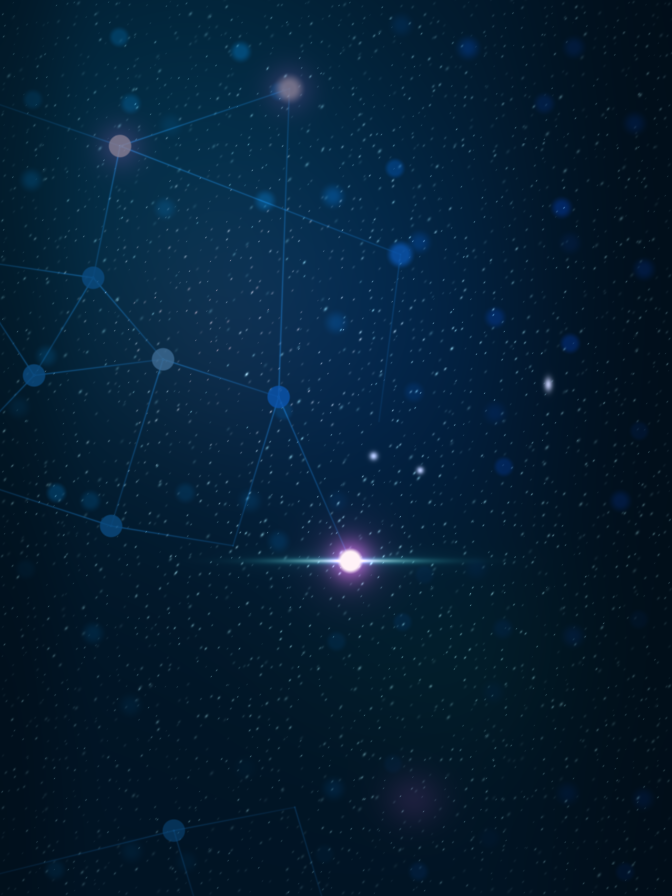
Give the GLSL for this background, as a WebGL 2 fragment shader.

```glsl
#version 300 es
precision highp float;
uniform vec2 u_resolution;
out vec4 fragColor;

#define STAR_CELLS 88.0
#define STAR_GAIN 0.62
#define BOKEH_CELLS 12.0
#define BOKEH_GAIN 0.42
#define NODE_RADIUS 0.0125
#define LINE_WIDTH 0.0011
#define LINE_GAIN 0.34
#define BASE_COLOR vec3(0.005, 0.078, 0.142)
#define NODE_COLOR vec3(0.04, 0.29, 0.50)
#define LINE_COLOR vec3(0.10, 0.42, 0.68)
#define PINK vec3(0.78, 0.30, 0.66)

// Network joints; those from index 12 on are loose line ends.
const vec2 JOINTS[21] = vec2[21](
  vec2(.134, .837), vec2(.323, .901), vec2(.447, .716), vec2(.104, .690),
  vec2(.038, .581), vec2(.182, .599), vec2(.311, .557), vec2(.124, .413),
  vec2(.260, .391), vec2(.194, .073), vec2(.329, .099), vec2(.391, .374),
  vec2(-.02, .708), vec2(-.02, .67), vec2(-.02, .52), vec2(-.02, .46),
  vec2(-.02, .02), vec2(.222, -.02), vec2(.365, -.02), vec2(.423, .53),
  vec2(-.02, .89));
const ivec2 LINKS[22] = ivec2[22](
  ivec2(0, 1), ivec2(0, 2), ivec2(0, 3), ivec2(3, 4), ivec2(3, 5), ivec2(4, 5),
  ivec2(5, 6), ivec2(5, 7), ivec2(6, 1), ivec2(6, 8), ivec2(6, 11), ivec2(7, 8),
  ivec2(3, 12), ivec2(4, 13), ivec2(4, 14), ivec2(7, 15), ivec2(9, 16),
  ivec2(9, 10), ivec2(9, 17), ivec2(10, 18), ivec2(2, 19), ivec2(0, 20));

vec3 hash3(vec2 cell) {
  vec3 q = fract(cell.xyx * vec3(.1031, .1030, .0973));
  q += dot(q, q.yxz + 33.33);
  return fract((q.xxy + q.yzz) * q.zyx);
}

float glow(vec2 p, vec2 center, vec2 radius) {
  vec2 d = (p - center) / radius;
  return exp(-dot(d, d));
}

float disc(vec2 p, vec2 center, float radius, float blur) {
  return 1.0 - smoothstep(radius - blur, radius + blur, length(p - center));
}

// Line that fades toward its second end.
float link(vec2 p, vec2 a, vec2 b, float width) {
  vec2 ab = b - a;
  float t = clamp(dot(p - a, ab) / dot(ab, ab), 0.0, 1.0);
  float d = length(p - a - ab * t) / width;
  return exp(-d * d) * (1.0 - 0.55 * t);
}

// One slightly slanted speck in each occupied cell.
vec3 stars(vec2 p, float cells, float size, float share, float pixel) {
  vec2 id = floor(p * cells);
  vec3 h = hash3(id), k = hash3(id + 71.0);
  vec2 d = p - (id + 0.2 + 0.6 * h.xy) / cells;
  d = vec2(d.x - 0.45 * d.y, d.y * 0.8);
  float r = max(size * (0.6 + 0.7 * k.x), 0.55 * pixel);
  float light = step(h.z, share) * (0.2 + 0.8 * k.y * k.y) * exp(-dot(d, d) / (r * r));
  float warm = glow(p, vec2(.25, .66), vec2(.19, .2));
  return light * mix(vec3(.60, .78, .76), vec3(.88, .60, .56), warm * (0.4 + 0.6 * k.z));
}

// Soft discs scattered one per cell.
float bokeh(vec2 p) {
  vec2 id = floor(p * BOKEH_CELLS);
  vec3 h = hash3(id + 19.0), k = hash3(id + 143.0);
  vec2 center = (id + 0.2 + 0.6 * h.xy) / BOKEH_CELLS;
  return step(h.z, 0.62) * (0.25 + 0.75 * k.x) * disc(p, center, 0.0095, 0.003 + 0.005 * k.y);
}

void main() {
  vec2 p = gl_FragCoord.xy / u_resolution.y;
  float pixel = 1.0 / u_resolution.y;

  // Nebula washes
  vec3 color = BASE_COLOR;
  color += vec3(.005, .100, .130) * glow(p, vec2(.20, .79), vec2(.30, .32));
  color += vec3(.003, .032, .095) * glow(p, vec2(.42, .60), vec2(.20, .26));
  color += vec3(.045, .018, .025) * glow(p, vec2(.25, .64), vec2(.13, .15));
  color += vec3(.002, .030, .008) * glow(p, vec2(.50, .27), vec2(.18, .13));
  color *= 1.0 - 0.3 * smoothstep(.5, .75, p.x);
  color *= 1.0 - 0.22 * (1.0 - smoothstep(0.0, .12, p.x));

  // Blurred blue lights
  float lights = BOKEH_GAIN * mix(0.35, 1.0, smoothstep(.25, .6, p.y));
  vec3 lightColor = mix(vec3(.0, .38, .62), vec3(.01, .18, .62), smoothstep(.25, .6, p.x));
  color += lightColor * lights * bokeh(p);

  // Star dust
  float dust = 0.35 + 0.65 * glow(p, vec2(.38, .55), vec2(.32, .42));
  color += STAR_GAIN * dust * stars(p, STAR_CELLS, .0011, .55, pixel);
  color += STAR_GAIN * dust * stars(p + 3.7, STAR_CELLS * 0.55, .0014, .55, pixel);
  vec3 brightStar = vec3(.70, .66, .74);
  color += brightStar * glow(p, vec2(.612, .571), vec2(.0045, .0075));
  color += brightStar * glow(p, vec2(.417, .491), vec2(.0045));
  color += brightStar * glow(p, vec2(.469, .475), vec2(.004));

  // Network lines
  float web = 0.0;
  for (int i = 0; i < 22; i++) {
    float strength = i > 15 ? 0.55 : 1.0;
    web += strength * link(p, JOINTS[LINKS[i].x], JOINTS[LINKS[i].y], max(LINE_WIDTH, 0.6 * pixel));
  }
  color += LINE_COLOR * LINE_GAIN * min(web, 1.2);

  // Network joints: two pale, one grey, the rest blue
  for (int i = 0; i < 10; i++) {
    if (i == 8) continue;
    vec3 tint = i < 2 ? vec3(.52, .49, .57) : i == 5 ? vec3(.24, .42, .58)
      : i == 2 || i == 6 ? vec3(.04, .33, .68) : NODE_COLOR;
    float blur = i == 1 ? .007 : i == 2 ? .005 : max(.0012, pixel);
    float opacity = i == 9 ? 0.55 : 0.8;
    if (i < 2) color += PINK * 0.2 * glow(p, JOINTS[i], vec2(.025));
    color = mix(color, tint, opacity * disc(p, JOINTS[i], NODE_RADIUS, blur));
  }

  // Faint violet cloud
  color += vec3(.10, .035, .09) * glow(p, vec2(.462, .108), vec2(.033, .030));

  // Flare with horizontal streak
  vec2 flare = JOINTS[11];
  color += vec3(.10, .38, .36) * glow(p, flare, vec2(.085, .0035));
  color += vec3(.42, .24, .18) * glow(p, flare, vec2(.055, .002));
  color += vec3(.02, .07, .07) * glow(p, flare, vec2(.10, .012));
  color += PINK * 0.75 * glow(p, flare, vec2(.022));
  color += PINK * 0.16 * glow(p, flare, vec2(.045));
  color = mix(color, vec3(1.0, .95, .97), disc(p, flare, .0125, .003));

  fragColor = vec4(clamp(color, 0.0, 1.0), 1.0);
}
```
